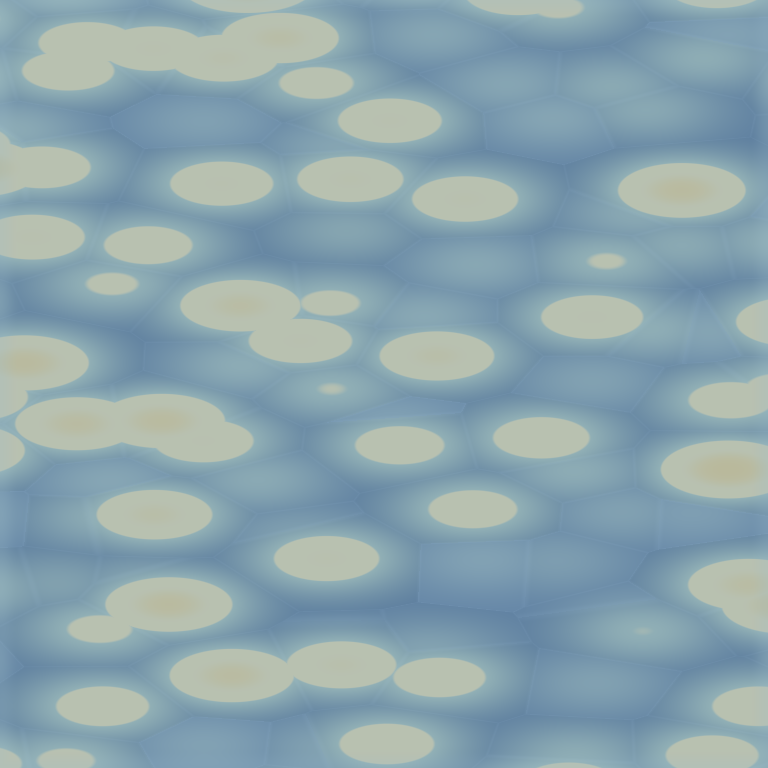
A Shadertoy shader for this pattern:

```glsl
// Pale oval islands in a blue cellular field, stretched sideways.
// Each jittered grid point raises a paraboloid of random height; the tallest
// one wins, giving straight seams (a power diagram) and ovals above sea level.

const vec2  GRID        = vec2(6.0, 14.0);  // cells across and up the canvas
const float LOWEST      = -0.20;            // peak heights relative to sea level
const float HIGHEST     = 0.29;
const float FALLOFF     = 2.2;              // how fast the water darkens
const float SHORE       = 0.011;            // softness of the island edge
const float SEAM_WIDTH  = 0.05;
const float SEAM_GLOW   = 0.016;
const float FRAME_WIDTH = 0.024;

const vec3 SHALLOW  = vec3(0.570, 0.690, 0.712);
const vec3 DEEP     = vec3(0.350, 0.480, 0.615);
const vec3 BLUE     = vec3(0.480, 0.610, 0.735);
const vec3 SAND     = vec3(0.722, 0.755, 0.692);
const vec3 SAND_TOP = vec3(0.725, 0.725, 0.610);
const vec3 FRAME    = vec3(0.620, 0.745, 0.800);

vec3 hash3(vec2 cell) {
    vec3 p = fract(cell.xyx * vec3(0.1031, 0.1030, 0.0973));
    p += dot(p, p.yxz + 33.33);
    return fract((p.xxy + p.yzz) * p.zyx);
}

// Returns the winning height, its lead over the runner-up,
// the winner's peak height from 0 to 1, and its random tint.
vec4 highestPeak(vec2 p) {
    vec2 base = floor(p);
    float best = -1e3, second = -1e3, peak = 0.0, tint = 0.0;
    for (int y = -2; y <= 2; y++) {
        for (int x = -2; x <= 2; x++) {
            vec2 cell = base + vec2(x, y);
            vec3 rnd = hash3(cell + 71.0);
            vec2 toPeak = cell + rnd.xy - p;
            float height = mix(LOWEST, HIGHEST, rnd.z) - dot(toPeak, toPeak);
            if (height > best) {
                second = best;
                best = height;
                peak = rnd.z;
                tint = hash3(cell + 19.0).x;
            } else {
                second = max(second, height);
            }
        }
    }
    return vec4(best, best - second, peak, tint);
}

void mainImage(out vec4 fragColor, in vec2 fragCoord) {
    vec2 uv = fragCoord / iResolution.xy;
    vec4 field = highestPeak(uv * GRID);
    float height = field.x;

    // Water: pale around the islands, dark far away, bluer in low cells
    float depth = 1.0 - exp(FALLOFF * min(height, 0.0));
    vec3 color = mix(SHALLOW, DEEP, depth);
    float lowness = 1.0 - smoothstep(0.0, 0.6, field.z);
    color = mix(color, BLUE, 0.4 * lowness * field.w);

    // Faint light seams between cells
    color += SEAM_GLOW * (1.0 - smoothstep(0.0, SEAM_WIDTH, field.y));

    // Islands, with a yellower top on the largest
    vec3 sand = mix(SAND, SAND_TOP, smoothstep(0.14, 0.29, height));
    float shore = max(SHORE, 0.7 * fwidth(height));
    color = mix(color, sand, smoothstep(-shore, shore, height));

    // Soft pale frame
    vec2 border = min(uv, 1.0 - uv);
    float inset = min(border.x, border.y);
    color = mix(color, FRAME, 0.2 * (1.0 - smoothstep(0.0, FRAME_WIDTH, inset)));

    fragColor = vec4(color, 1.0);
}
```
